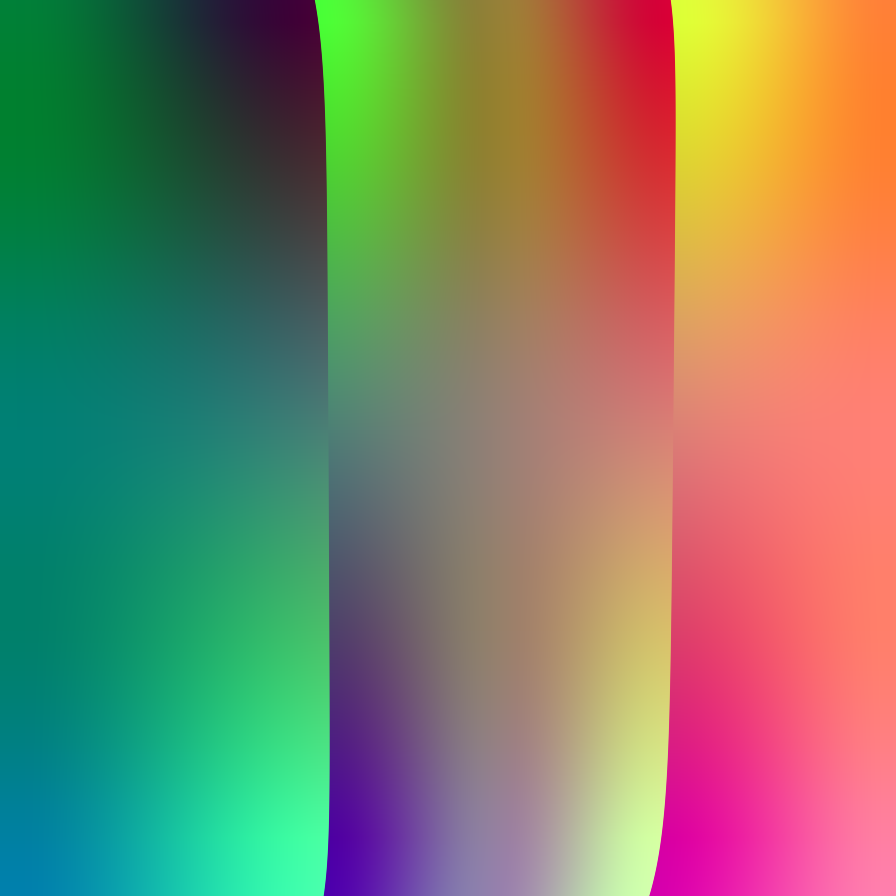
This background is drawn by a WebGL 1 fragment shader. Its source:

```glsl
precision highp float;
// Three tall panels of blended colour with gently curved borders.
// Red follows x and blue follows y; green swings across each panel,
// reversing from bottom to top, so it jumps at the borders.

#define PI 3.14159265
#define GREEN_GAIN 2.2      // vertical swing of green
#define CALM_HEIGHT 0.52    // height at which green is even
#define RIGHT_CENTRE 1.01   // calm centre of the right panel
#define BLUE_PERIOD 0.55    // height of one blue wave
#define BLUE_WAVE 0.07      // strength of the blue wave

uniform vec2 u_resolution;

// Amount a border bends left at its ends (x: bottom, y: top).
float endBend(float y, vec2 depth, vec2 reach) {
  return dot(depth, exp(-vec2(y, 1.0 - y) / reach));
}

float leftBorder(float y) {
  return 0.369 - 0.0047 * y - endBend(y, vec2(0.0078, 0.013), vec2(0.05, 0.07));
}

float rightBorder(float y) {
  return 0.7467 + 0.0091 * y - endBend(y, vec2(0.0221, 0.0072), vec2(0.075, 0.05));
}

// Signed swing: calm at the panel centre, full at its border.
float swing(float x, float centre, float halfWidth) {
  float t = (x - centre) / halfWidth;
  return sign(t) * smoothstep(0.05, 0.97, abs(t));
}

void main() {
  vec2 uv = gl_FragCoord.xy / u_resolution;
  float pixel = 1.0 / u_resolution.x;
  float borderA = leftBorder(uv.y);
  float borderB = rightBorder(uv.y);

  // Panels, joined with smooth edges
  float leftSwing = swing(uv.x, 0.0, borderA);
  float midSwing = swing(uv.x, 0.5 * (borderA + borderB), 0.5 * (borderB - borderA));
  float rightSwing = swing(uv.x, RIGHT_CENTRE, RIGHT_CENTRE - borderB);
  float across = mix(leftSwing, midSwing,
                     smoothstep(-0.6 * pixel, 0.6 * pixel, uv.x - borderA));
  across = mix(across, rightSwing,
               smoothstep(-0.6 * pixel, 0.6 * pixel, uv.x - borderB));

  // Colour channels
  float upward = clamp(GREEN_GAIN * (CALM_HEIGHT - uv.y), -1.0, 1.0);
  float red = 0.5 - 0.5 * cos(PI * uv.x);
  float green = 0.5 + 0.5 * across * upward;
  float blue = 0.61 - 0.42 * uv.y + BLUE_WAVE * cos(2.0 * PI * uv.y / BLUE_PERIOD);

  gl_FragColor = vec4(red, green, blue, 1.0);
}
```
